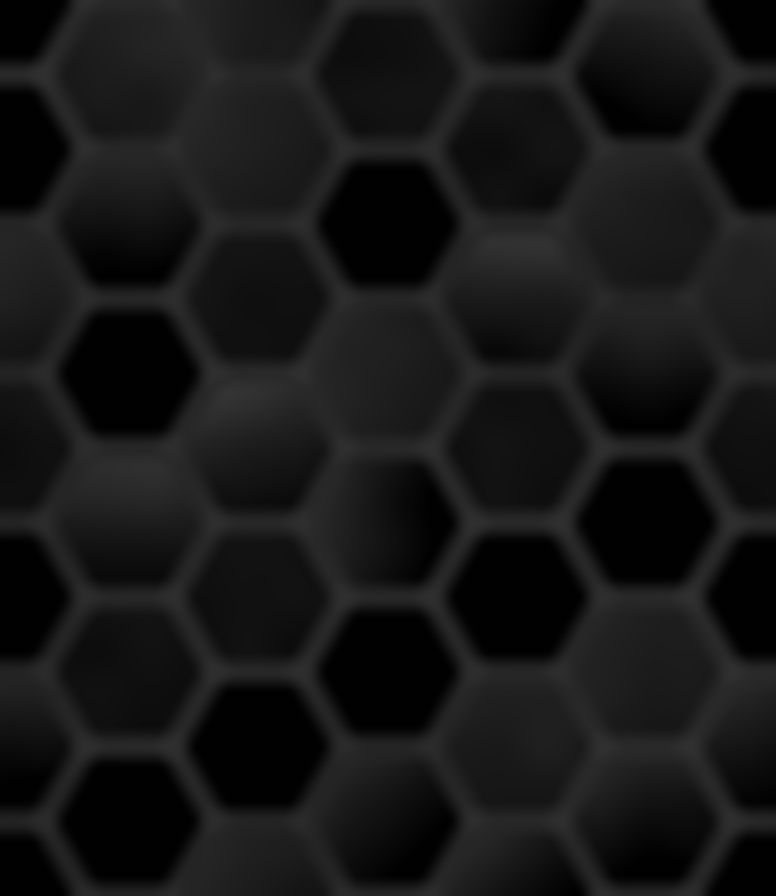
Reproduce this pattern procedurally as a WebGL 1 fragment shader.

```glsl
precision highp float;

// Soft-focus honeycomb: six columns by six rows of flat-topped hexagons.
// Each cell is black, charcoal or grey with its own shading gradient, and
// blurred grey walls join the cells, brightening where three walls meet.

uniform vec2 u_resolution;

const float SQRT3 = 1.7320508;
const float COLUMNS = 6.0;
const float ROWS = 6.0;
const float WALL_REACH = 0.15;   // wall fade, in cell heights

float hash(vec2 p) {
    return fract(sin(dot(p, vec2(127.1, 311.7))) * 43758.5453);
}

float valueNoise(vec2 p) {
    vec2 i = floor(p);
    vec2 f = fract(p);
    f = f * f * (3.0 - 2.0 * f);
    float low = mix(hash(i), hash(i + vec2(1.0, 0.0)), f.x);
    float high = mix(hash(i + vec2(0.0, 1.0)), hash(i + vec2(1.0, 1.0)), f.x);
    return mix(low, high, f.y);
}

// Offset from the nearest hexagon centre; cells are one unit tall.
vec2 hexOffset(vec2 p) {
    vec2 pitch = vec2(SQRT3, 1.0);
    vec2 evenCell = mod(p + 0.5 * pitch, pitch) - 0.5 * pitch;
    vec2 oddCell = mod(p, pitch) - 0.5 * pitch;
    return dot(evenCell, evenCell) < dot(oddCell, oddCell) ? evenCell : oddCell;
}

// Blurred wall along the pair of sides facing the given normal.
float wall(vec2 offset, vec2 normal) {
    float edgeDistance = 0.5 - abs(dot(offset, normal));
    return 1.0 - smoothstep(0.0, WALL_REACH, edgeDistance);
}

// x: coverage by all walls, y: overlap of walls at the corners.
vec2 wallCoverage(vec2 offset) {
    float a = wall(offset, vec2(0.0, 1.0));
    float b = wall(offset, vec2(0.5 * SQRT3, 0.5));
    float c = wall(offset, vec2(0.5 * SQRT3, -0.5));
    float coverage = 1.0 - (1.0 - a) * (1.0 - b) * (1.0 - c);
    return vec2(coverage, a + b + c - coverage);
}

// Brightness inside a cell: a random tone, a tilted gradient and mottling.
float cellShade(vec2 id, vec2 offset, float mottle) {
    float row = floor(0.5 * id.y);
    float columnStart = hash(vec2(id.x, 7.3));
    float kind = fract(columnStart + 0.385 * (row + 0.7 * hash(id)));
    if (kind < 0.35) return 0.004;

    float tone = kind < 0.7 ? 0.062 : 0.112;
    float angle = 2.0 + 2.2 * (hash(id + 3.7) - 0.5);
    float strongTilt = step(0.8, hash(id + 9.1));
    float tilt = mix(kind < 0.7 ? 0.025 : 0.07, 0.2, strongTilt);
    float gradient = tilt * dot(offset, vec2(cos(angle), sin(angle)));
    return max(tone + gradient + 0.03 * (mottle - 0.5), 0.004);
}

void main() {
    // Fit the honeycomb to the canvas.
    vec2 uv = gl_FragCoord.xy / u_resolution;
    vec2 p = uv * vec2(0.5 * SQRT3 * COLUMNS, ROWS);

    // Locate the cell; ids wrap so that opposite canvas edges agree.
    vec2 offset = hexOffset(p);
    vec2 id = floor((p - offset) / vec2(0.5 * SQRT3, 0.5) + 0.5);
    id = mod(id, vec2(COLUMNS, 2.0 * ROWS));

    // Blend the cell into its walls.
    vec2 walls = wallCoverage(offset);
    float wallShade = 0.133 + 0.028 * walls.y + 0.03 * valueNoise(p * 1.1 + 4.0);
    float shade = cellShade(id, offset, valueNoise(p * 3.0));
    gl_FragColor = vec4(vec3(mix(shade, wallShade, walls.x)), 1.0);
}
```
